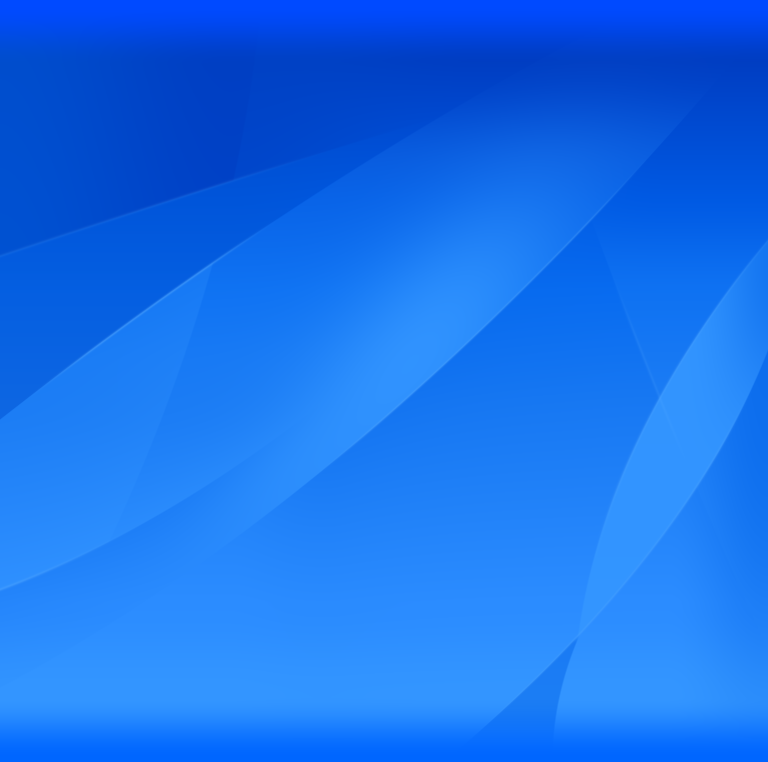
Give the GLSL for this background, as a WebGL 2 fragment shader.

```glsl
#version 300 es
precision highp float;
// Blue backdrop of overlapping translucent leaves, soft glows and fine bright rims.
uniform vec2 u_resolution;
out vec4 outColor;

const vec3 DEEP = vec3(0.00, 0.24, 0.76);
const vec3 NAVY = vec3(0.00, 0.31, 0.81);
const vec3 ROYAL = vec3(0.03, 0.41, 0.92);
const vec3 SKY = vec3(0.20, 0.585, 1.00);
const vec3 RIM = vec3(0.38, 0.70, 1.00);

// Parabola through three points (position, value)
float curve(float t, vec2 a, vec2 b, vec2 c) {
  return a.y * (t - b.x) * (t - c.x) / ((a.x - b.x) * (a.x - c.x))
       + b.y * (t - a.x) * (t - c.x) / ((b.x - a.x) * (b.x - c.x))
       + c.y * (t - a.x) * (t - b.x) / ((c.x - a.x) * (c.x - b.x));
}

// Smooth-edged mask, 1 where d is positive
float side(float d) {
  return smoothstep(-0.0015, 0.0015, d);
}

// Thin line around d = 0
float rim(float d) {
  return exp(-d * d / 0.000004);
}

// Bump that is 1 between lo and hi and fades over the given width
float span(float t, float lo, float hi, float fade) {
  return smoothstep(lo - fade, lo, t) * (1.0 - smoothstep(hi, hi + fade, t));
}

// Rotated elliptical glow
float glow(vec2 p, vec2 center, float angle, vec2 size) {
  vec2 q = p - center;
  float c = cos(angle), s = sin(angle);
  q = vec2(c * q.x + s * q.y, c * q.y - s * q.x) / size;
  return exp(-dot(q, q));
}

// Vertical gradient, light at the foot and dark toward the top
vec3 backdrop(float y) {
  vec3 col = mix(SKY, vec3(0.17, 0.55, 1.0), smoothstep(0.09, 0.21, y));
  col = mix(col, vec3(0.09, 0.47, 0.95), clamp((y - 0.21) / 0.265, 0.0, 1.0));
  col = mix(col, vec3(0.03, 0.42, 0.94), clamp((y - 0.475) / 0.145, 0.0, 1.0));
  col = mix(col, vec3(0.00, 0.35, 0.89), clamp((y - 0.62) / 0.12, 0.0, 1.0));
  return mix(col, DEEP, clamp((y - 0.74) / 0.18, 0.0, 1.0));
}

// Dark sweeps in the upper left corner
vec3 upperSweeps(vec3 col, vec2 p, float above, float fold) {
  float wave = p.y - curve(p.x, vec2(0.0, 0.664), vec2(0.306, 0.764), vec2(0.56, 0.843));
  float fade = 1.0 - smoothstep(0.3, 0.62, p.x);
  col = mix(col, NAVY, above * 0.45 * fade);
  vec3 shade = mix(NAVY, DEEP, smoothstep(0.0, 0.3, p.x));
  col = mix(col, shade, side(wave) * fade * mix(0.8, 0.55, side(fold)));
  return mix(col, RIM, rim(wave) * 0.12 * span(p.x, 0.0, 0.25, 0.2));
}

// Broad central leaf with a glow along its lower edge
vec3 centralLeaf(vec3 col, vec2 p, float upper, float lower, float fold) {
  float leaf = side(upper) * side(lower);
  float under = curve(p.x, vec2(0.0, 0.226), vec2(0.26, 0.357), vec2(0.456, 0.501)) - p.y;
  float fade = 1.0 - smoothstep(0.2, 0.45, p.x);
  col = mix(col, SKY, leaf * 0.16 * span(p.y, 0.55, 0.78, 0.12));
  col = mix(col, SKY, leaf * side(-fold) * side(-under) * 0.25 * exp(fold * 5.0));
  col = mix(col, SKY, leaf * side(-under) * fade * 0.4 * exp(under * 12.0));
  col = mix(col, ROYAL, leaf * side(under) * fade * 0.24 * exp(-under * 14.0));
  col = mix(col, SKY, leaf * 0.9 * glow(p, vec2(0.54, 0.53), 0.88, vec2(0.26, 0.105)));
  col = mix(col, SKY, leaf * 0.4 * glow(p, vec2(0.40, 0.39), 0.72, vec2(0.17, 0.06)));
  col = mix(col, ROYAL, side(-lower) * 0.25 * exp(lower * 9.0) * span(p.x, 0.45, 0.72, 0.15));
  col = mix(col, RIM, rim(upper) * 0.4 * span(p.x, 0.14, 0.25, 0.12));
  col = mix(col, RIM, rim(lower) * 0.28 * span(p.x, 0.5, 0.75, 0.1));
  return mix(col, RIM, rim(under) * 0.3 * (1.0 - smoothstep(0.0, 0.2, p.x)));
}

// Narrow right leaf, crossing ray and the panels below it
vec3 rightLeaf(vec3 col, vec2 p) {
  float left = p.x - curve(p.y, vec2(0.685, 1.0), vec2(0.478, 0.859), vec2(0.167, 0.753));
  float right = p.x - curve(p.y, vec2(0.541, 1.0), vec2(0.2585, 0.833), vec2(0.018, 0.599));
  float ray = p.x - curve(p.y, vec2(0.698, 0.775), vec2(0.478, 0.859), vec2(0.147, 1.0));
  float panel = p.x - curve(p.y, vec2(0.163, 0.753), vec2(0.134, 0.742), vec2(0.022, 0.72));
  float outside = side(right);
  float low = 1.0 - smoothstep(0.155, 0.17, p.y);
  col = mix(col, SKY, side(ray) * 0.15 * (1.0 - smoothstep(0.62, 0.74, p.y)));
  col = mix(col, ROYAL, outside * 0.75 * smoothstep(0.87, 1.0, p.x) * smoothstep(-0.1, 0.45, p.y));
  col = mix(col, ROYAL, outside * side(-panel) * low * 0.55 * smoothstep(0.0, 0.06, p.y));
  float leaf = side(left) * side(-right);
  float shade = smoothstep(0.89, 1.02, p.x) * smoothstep(0.35, 0.65, p.y);
  col = mix(col, mix(SKY, ROYAL, shade * 0.75), leaf * 0.95);
  col = mix(col, RIM, rim(left) * 0.2 * span(p.y, 0.4, 0.6, 0.15));
  col = mix(col, RIM, rim(right) * 0.2 * span(p.y, 0.12, 0.4, 0.1));
  return mix(col, RIM, rim(ray) * 0.13 * span(p.y, 0.48, 0.55, 0.1));
}

void main() {
  vec2 p = gl_FragCoord.xy / u_resolution;
  float upper = curve(p.x, vec2(0.0, 0.449), vec2(0.273, 0.652), vec2(0.599, 0.862)) - p.y;
  float lower = p.y - curve(p.x, vec2(0.13, 0.173), vec2(0.52, 0.4685), vec2(0.781, 0.724));
  float fold = p.x - curve(p.y, vec2(0.882, 0.326), vec2(0.619, 0.267), vec2(0.291, 0.143));

  vec3 col = backdrop(p.y);
  col = upperSweeps(col, p, side(-upper), fold) * side(-upper) + col * side(upper);
  col = centralLeaf(col, p, upper, lower, fold);
  col = rightLeaf(col, p);

  // Saturated bands along the top and bottom borders
  col = mix(col, vec3(0.0, 0.29, 1.0), smoothstep(0.915, 0.995, p.y));
  col = mix(col, vec3(0.0, 0.40, 1.0), 1.0 - smoothstep(0.005, 0.085, p.y));
  outColor = vec4(col, 1.0);
}
```
